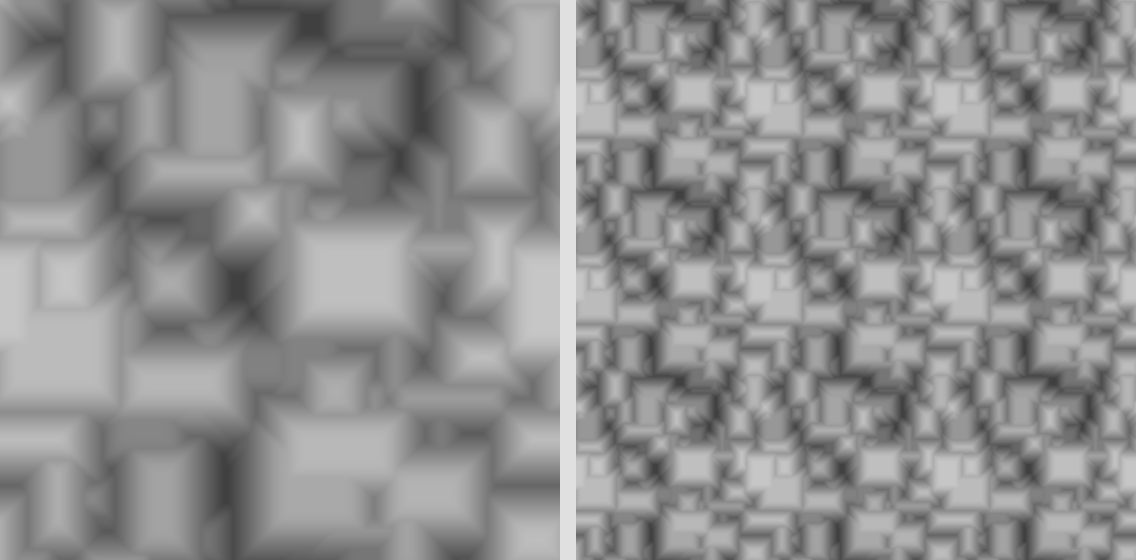
Left: one tile. Right: repeated 3 by 3.
This texture map is drawn by a Shadertoy shader. Its source:

```glsl
// Tiling grey height map of overlapping bevelled blocks, hip roofs and pyramids.

const int BLOCKS = 100;
const float FLOOR_GREY = 0.25;
const float LOW_GREY = 0.31;
const float HIGH_GREY = 0.79;
const float MAX_HALF_SIZE = 0.082;
const float BEVEL_SLOPE = 4.5;

// Sine hash of an index and a channel
float hash(float index, float channel) {
    return fract(sin(dot(vec2(index, channel), vec2(12.9898, 78.233))) * 43758.5453);
}

vec2 hash2(float index, float channel) {
    return vec2(hash(index, channel), hash(index, channel + 1.0));
}

// Maximum with its crease rounded over the width k
float smoothMax(float a, float b, float k) {
    float h = max(k - abs(a - b), 0.0) / k;
    return max(a, b) + 0.25 * k * h * h;
}

// Shortest distance along each axis on the wrapping canvas
vec2 wrappedOffset(vec2 p, vec2 center) {
    return abs(fract(p - center + 0.5) - 0.5);
}

// Square-cornered distance outside a box, zero on its flat top
float boxDistance(vec2 offset, vec2 halfSize) {
    vec2 d = offset - halfSize;
    return smoothMax(smoothMax(d.x, d.y, 0.008), 0.0, 0.02);
}

// Random center, spread evenly over the four quarters of the canvas
vec2 blockCenter(float index) {
    vec2 quarter = mod(floor(vec2(index, index / 2.0)), 2.0);
    return 0.5 * (quarter + hash2(index, 1.0));
}

// Mostly narrow extents with a few broad ones
vec2 blockHalfSize(float index) {
    return MAX_HALF_SIZE * pow(hash2(index, 5.0), vec2(2.2));
}

// Highest block at each point
float blockHeight(vec2 p) {
    float height = FLOOR_GREY;
    for (int i = 0; i < BLOCKS; i++) {
        float index = float(i);
        float top = mix(LOW_GREY, HIGH_GREY, (index + 0.5) / float(BLOCKS));
        vec2 offset = wrappedOffset(p, blockCenter(index));
        float fall = BEVEL_SLOPE * boxDistance(offset, blockHalfSize(index));
        height = smoothMax(height, top - fall, 0.018);
    }
    return height;
}

void mainImage(out vec4 fragColor, in vec2 fragCoord) {
    vec2 uv = fragCoord / iResolution.xy;
    fragColor = vec4(vec3(blockHeight(uv)), 1.0);
}
```
